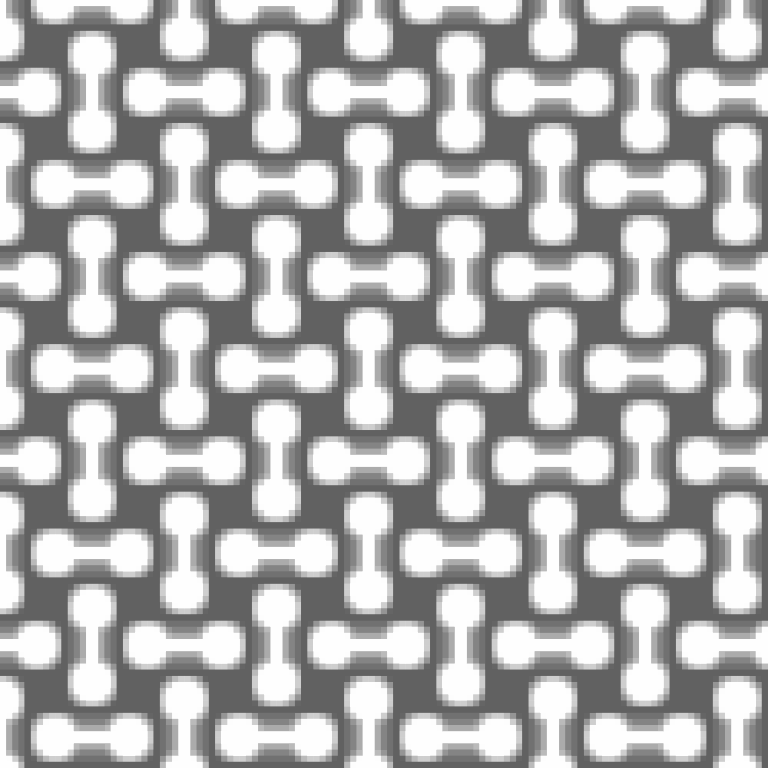
Reproduce this pattern procedurally as a WebGL 2 fragment shader.

```glsl
#version 300 es
precision highp float;

uniform vec2 u_resolution;
out vec4 outColor;

const float BLOCKS = 125.0;            // mosaic blocks across the canvas
const float SPACING = 15.0;            // blocks between dumbbell centres
const vec2 HALF_SIZE = vec2(4.0, 10.0); // half width and half length, in blocks
const float LOBE_OFFSET = 6.0;         // lobe centre along the axis
const float LOBE_CORE = 2.9;           // radius that is fully light
const float LOBE_FADE = 5.0;           // radius where the lobe ends
const float ROD_HALF_WIDTH = 0.5;
const float ROD_FALLOFF = 0.75;
const vec3 GROUND = vec3(0.38);
const vec3 LIGHT = vec3(0.995);

// Snaps to block centres, with a one-pixel blend between blocks.
vec2 snapToBlocks(vec2 p, vec2 pixel) {
    vec2 h = p - 0.5;
    vec2 blend = clamp((fract(h) - 0.5) / min(pixel, vec2(1.0)) + 0.5, 0.0, 1.0);
    return floor(h) + 0.5 + blend;
}

// Brightness of an upright dumbbell centred at zero.
float dumbbell(vec2 p) {
    p = abs(p);
    float radius = length(p - vec2(0.0, LOBE_OFFSET));
    float lobe = clamp((LOBE_FADE - radius) / (LOBE_FADE - LOBE_CORE), 0.0, 1.0);
    float rod = exp(-ROD_FALLOFF * max(p.x - ROD_HALF_WIDTH, 0.0));
    rod *= step(p.y, LOBE_OFFSET);
    vec2 inside = clamp(HALF_SIZE + 0.5 - p, 0.0, 1.0);
    return max(lobe, rod) * inside.x * inside.y;
}

void main() {
    vec2 uv = gl_FragCoord.xy / u_resolution;
    // The lattice starts at the top left corner.
    vec2 p = vec2(uv.x, 1.0 - uv.y) * BLOCKS;
    p = snapToBlocks(p, BLOCKS / u_resolution);

    // Upright and flat dumbbells alternate like a checkerboard.
    vec2 cell = floor(p / SPACING);
    float glow = 0.0;
    for (int j = 0; j < 2; j++) {
        for (int i = 0; i < 2; i++) {
            vec2 node = cell + vec2(i, j);
            vec2 q = p - node * SPACING;
            bool upright = mod(node.x + node.y, 2.0) < 0.5;
            glow = max(glow, dumbbell(upright ? q : q.yx));
        }
    }

    outColor = vec4(mix(GROUND, LIGHT, glow), 1.0);
}
```
